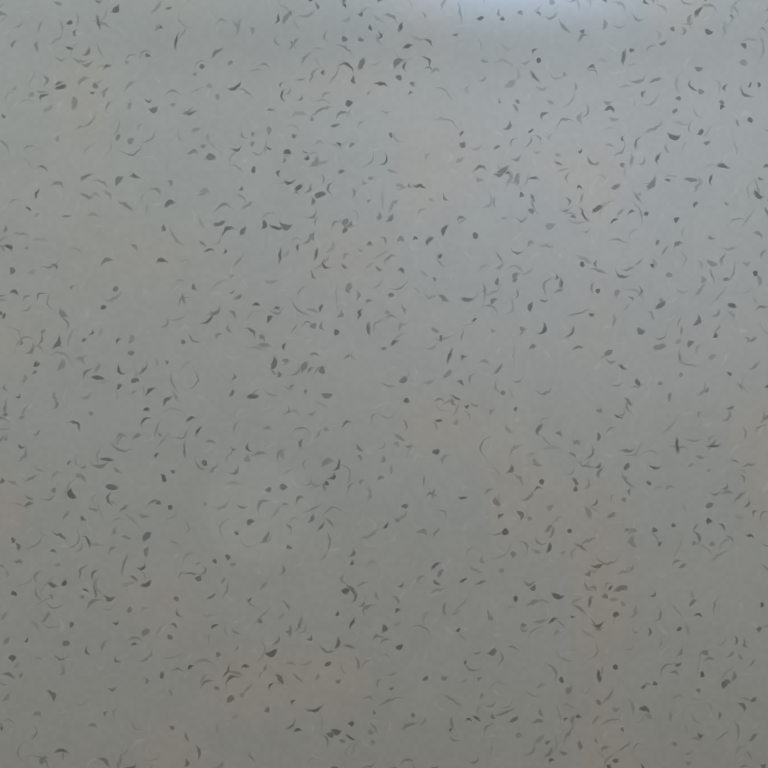
Give the GLSL for this texture, as a WebGL 2 fragment shader.

```glsl
#version 300 es
precision highp float;
// Speckled stone slab under soft cool light: a smooth vertical gradient with
// a broad sheen and a bright rim, covered by small bent flecks that are
// scattered on jittered grids and gathered into clumps by value noise.

uniform vec2 u_resolution;
out vec4 fragColor;

// Slab and light
const vec3 STONE_LOW = vec3(0.482, 0.480, 0.460);
const vec3 STONE_HIGH = vec3(0.583, 0.605, 0.596);
const vec3 SHEEN = vec3(0.052, 0.056, 0.076);
const vec3 RIM_LIGHT = vec3(0.100, 0.135, 0.200);
const vec3 WARM_STAIN = vec3(0.014, 0.000, -0.008);
const vec2 SHEEN_CENTER = vec2(0.78, 0.83);
const vec2 RIM_CENTER = vec2(0.67, 1.03);
const vec2 PATCH_CENTER = vec2(0.335, 0.335);
const float PATCH_GAIN = 0.018;
const float GRAIN_GAIN = 0.014;

// Flecks
const vec3 FLECK_ABSORB = vec3(1.0, 0.98, 0.97);
const float FLECK_SOFTNESS = 0.0013;
const float FLECK_TILT = 0.6;
const float WARP_SCALE = 190.0;
const float WARP_SIZE = 0.0026;

// Integer hash giving three values in 0..1
vec3 hash3(ivec2 cell, int seed) {
    uvec3 v = uvec3(ivec3(cell, seed)) * 1664525u + 1013904223u;
    v.x += v.y * v.z; v.y += v.z * v.x; v.z += v.x * v.y;
    v ^= v >> 16u;
    v.x += v.y * v.z; v.y += v.z * v.x; v.z += v.x * v.y;
    return vec3(v >> 8u) / 16777216.0;
}

float valueNoise(vec2 p, int seed) {
    ivec2 i = ivec2(floor(p));
    vec2 f = fract(p);
    f = f * f * (3.0 - 2.0 * f);
    float low = mix(hash3(i, seed).x, hash3(i + ivec2(1, 0), seed).x, f.x);
    float high = mix(hash3(i + ivec2(0, 1), seed).x, hash3(i + ivec2(1), seed).x, f.x);
    return mix(low, high, f.y);
}

float glow(vec2 p, vec2 center, vec2 radius) {
    vec2 d = (p - center) / radius;
    return exp(-dot(d, d));
}

// Coverage of one bent, tapered fleck
float fleckMask(vec2 p, float angle, vec2 halfSize, float bend, float soft) {
    float c = cos(angle), s = sin(angle);
    p = vec2(c * p.x + s * p.y, c * p.y - s * p.x);
    p.y += bend * p.x * p.x / halfSize.x;
    float d = (length(p / halfSize) - 1.0) * halfSize.y;
    return 1.0 - smoothstep(-soft, soft, d);
}

// Strongest fleck at p; sizes run from minSize to maxSize (half length, half width)
float fleckLayer(vec2 p, float cells, float density, vec2 minSize, vec2 maxSize,
                 float soft, int seed) {
    ivec2 home = ivec2(floor(p * cells));
    float result = 0.0;
    for (int y = -1; y <= 1; y++) {
        for (int x = -1; x <= 1; x++) {
            ivec2 cell = home + ivec2(x, y);
            vec3 place = hash3(cell, seed);
            vec2 center = (vec2(cell) + place.xy) / cells;
            float clump = mix(0.35, 1.65, valueNoise(center * 13.0, 5));
            if (place.z > density * clump) continue;
            vec3 form = hash3(cell, seed + 1);
            vec3 tone = hash3(cell, seed + 2);
            float angle = FLECK_TILT + (form.x + form.y - 1.0) * 2.0;
            vec2 halfSize = mix(minSize, maxSize, vec2(form.z * form.z, tone.x * tone.x));
            float mask = fleckMask(p - center, angle, halfSize, tone.y - 0.5, soft);
            result = max(result, mask * mix(0.3, 1.0, tone.z));
        }
    }
    return result;
}

vec3 slabColor(vec2 p) {
    vec3 color = mix(STONE_LOW, STONE_HIGH, p.y);
    color += SHEEN * glow(p, SHEEN_CENTER, vec2(0.40, 0.34));
    color -= 0.030 * glow(p, vec2(0.60, 0.95), vec2(0.50, 0.05));
    color += RIM_LIGHT * glow(p, RIM_CENTER, vec2(0.17, 0.055));
    color += PATCH_GAIN * (1.0 - smoothstep(0.05, 0.09, length(p - PATCH_CENTER)));
    color += WARM_STAIN * smoothstep(0.62, 0.95, valueNoise(p * 9.0, 21));
    // Cloudy mottling and fine grain
    color += 0.010 * (valueNoise(p * 24.0, 22) - 0.5);
    color += GRAIN_GAIN * (valueNoise(p * 170.0, 23) - 0.5);
    return color;
}

void main() {
    float scale = min(u_resolution.x, u_resolution.y);
    vec2 p = gl_FragCoord.xy / scale;
    float soft = max(FLECK_SOFTNESS, 0.7 / scale);

    // Ragged outlines
    vec2 warp = vec2(valueNoise(p * WARP_SCALE, 31), valueNoise(p * WARP_SCALE, 32)) - 0.5;
    vec2 q = p + WARP_SIZE * warp;

    float chips = fleckLayer(q, 44.0, 0.42, vec2(0.0030, 0.0016), vec2(0.0085, 0.0038), soft, 40);
    float streaks = fleckLayer(q, 38.0, 0.50, vec2(0.0050, 0.0012), vec2(0.0120, 0.0024), soft, 50);
    float pale = fleckLayer(q, 42.0, 0.35, vec2(0.0040, 0.0010), vec2(0.0090, 0.0022), soft, 60);

    vec3 color = slabColor(p) + 0.025 * pale;
    float darkness = max(0.36 * chips, 0.19 * streaks);
    color *= 1.0 - FLECK_ABSORB * darkness;
    fragColor = vec4(color, 1.0);
}
```
